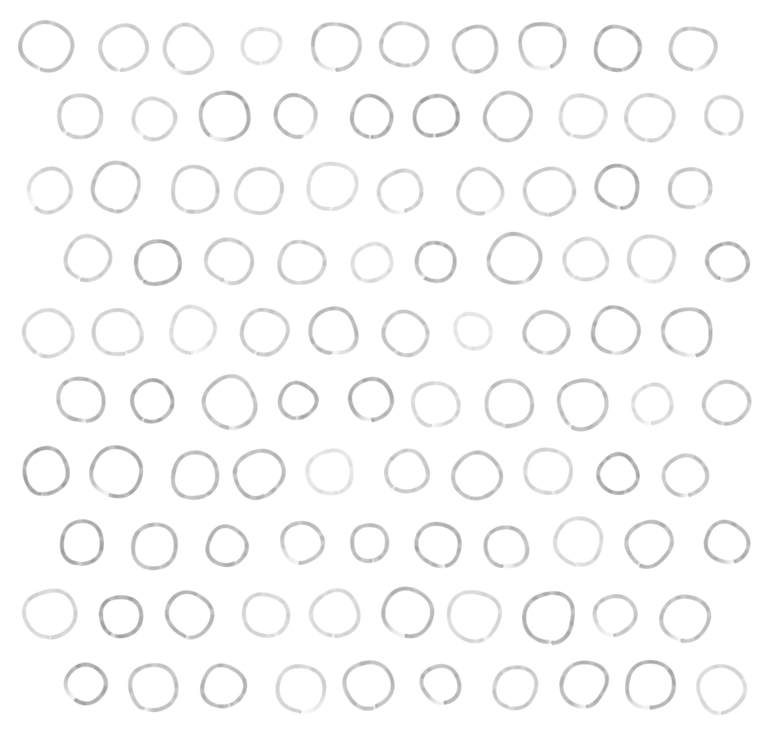
A WebGL 2 fragment shader for this pattern:

```glsl
#version 300 es
precision highp float;
// Staggered rows of hand-drawn grey marker rings on white paper.

uniform vec2 u_resolution;
out vec4 fragColor;

const float TAU = 6.2831853;

float hash(vec2 p) {
  return fract(sin(dot(p, vec2(127.1, 311.7))) * 43758.5453);
}

// Smooth one-dimensional noise; seed selects the ring
float strokeNoise(float x, float seed) {
  float i = floor(x);
  return mix(hash(vec2(i, seed)), hash(vec2(i + 1.0, seed)), smoothstep(0.2, 0.8, x - i));
}

// Ink darkness of one ring at q, measured from its cell centre
float ringInk(vec2 q, vec2 id, float pixel) {
  float seed = hash(id + 3.7) * 91.0;
  q -= (vec2(hash(id + 11.3), hash(id + 23.9)) - 0.5) * vec2(0.012, 0.008);
  q.x *= 0.97;

  // Position along the stroke, from a pen-down point near the bottom
  float angle = atan(q.y, q.x);
  float seam = -1.7 + (hash(id + 31.1) - 0.5) * 1.1;
  float t = fract((angle - seam) / TAU);
  if (hash(id + 37.7) < 0.5) t = 1.0 - t;

  // Wobbly radius, drifting so that the ends do not quite meet
  float size = mix(0.0225, 0.034, 0.5 * (hash(id + 41.3) + hash(id + 43.9)));
  float wobble = 0.055 * hash(id + 47.1) * cos(2.0 * angle + TAU * hash(id + 53.3))
               + 0.035 * hash(id + 59.7) * cos(3.0 * angle + TAU * hash(id + 61.9))
               + 0.018 * cos(4.0 * angle + TAU * hash(id + 67.3));
  float drift = (t - 0.5) * 0.12 * (hash(id + 71.9) - 0.5);
  float radius = size * (1.0 + wobble + drift);

  // Stroke with a slightly uneven width
  float halfWidth = 0.0025 + 0.0004 * (strokeNoise(t * 17.0, seed) - 0.5);
  float soft = 0.75 * pixel + 0.0003;
  float d = abs(length(q) - radius) - halfWidth;
  float ink = 1.0 - smoothstep(-soft, soft, d);

  // Marker beads, and a tail that runs dry
  float strength = mix(0.15, 0.34, hash(id + 79.3));
  if (hash(id + 83.1) < 0.1) strength *= 0.6;
  float beads = mix(0.76, 1.16, strokeNoise(t * 26.0, seed + 5.0));
  float tail = 0.03 + 0.3 * pow(hash(id + 89.9), 4.0);
  float dry = mix(0.15, 1.0, smoothstep(0.0, tail, 1.0 - t));
  ink *= strength * beads * dry;

  // Small blot where the pen first touched down
  float start = seam + 0.04;
  float blot = length(q - size * (1.0 + wobble) * vec2(cos(start), sin(start)));
  float blotInk = 1.0 - smoothstep(0.0022 - soft, 0.0024 + soft, blot);
  return max(ink, blotInk * strength * mix(0.5, 1.2, hash(id + 97.1)));
}

void main() {
  // Canvas width is one unit; y runs down from the top edge
  vec2 p = vec2(gl_FragCoord.x, u_resolution.y - gl_FragCoord.y) / u_resolution.x;
  float pitch = 0.0926;

  // Ten rows of ten, every other row shifted by half a cell
  float row = floor((p.y - 0.0605) / pitch + 0.5);
  float firstX = 0.0635 + 0.5 * pitch * mod(row, 2.0);
  float column = floor((p.x - firstX) / pitch + 0.5);
  vec2 id = vec2(column, row);
  vec2 q = p - vec2(firstX, 0.0605) - id * pitch;
  q.y = -q.y;

  float inside = step(0.0, min(column, row)) * step(max(column, row), 9.0);
  float ink = inside * ringInk(q, id, 1.0 / u_resolution.x);
  fragColor = vec4(vec3(1.0 - ink), 1.0);
}
```
